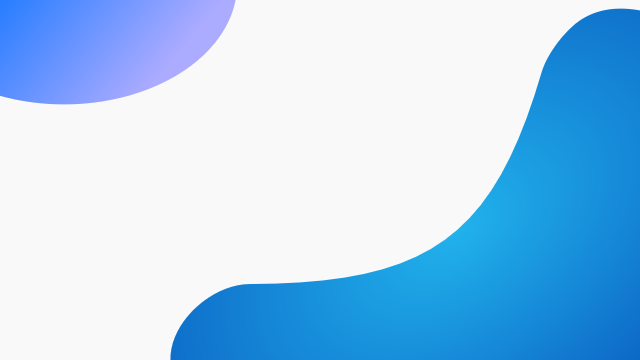
Give the GLSL for this background, as a Shadertoy shader.

```glsl
// Two smooth colour blobs on a near-white ground: a lavender ellipse at the
// upper left and a large blue wave at the lower right. The wave is bounded by
// joined cubic curves, walked in short segments to get a signed distance.
#define STEPS 20
#define PAPER vec3(0.977)
#define ELLIPSE_CENTER vec2(0.178, 1.046)
#define ELLIPSE_RADII vec2(0.481, 0.336)
#define ELLIPSE_BLUE vec3(0.15, 0.49, 1.0)
#define ELLIPSE_LAVENDER vec3(0.67, 0.67, 1.0)
#define GLOW_CENTER vec2(1.262, 0.363)
#define GLOW_RADII vec2(0.972, 0.602)
#define WAVE_LIGHT vec3(0.13, 0.70, 0.925)
#define WAVE_DARK vec3(0.05, 0.41, 0.78)

// First-order signed distance to an axis-aligned ellipse.
float ellipseDistance(vec2 q, vec2 radii) {
    float k = length(q / radii);
    return k * (k - 1.0) / max(length(q / (radii * radii)), 1e-4);
}

vec2 cubicPoint(vec2 a, vec2 b, vec2 c, vec2 d, float t) {
    float s = 1.0 - t;
    return s * s * s * a + 3.0 * s * s * t * b + 3.0 * s * t * t * c + t * t * t * d;
}

float segmentDistance(vec2 p, vec2 a, vec2 b) {
    vec2 ab = b - a;
    float h = clamp(dot(p - a, ab) / dot(ab, ab), 0.0, 1.0);
    return length(p - a - ab * h);
}

// Negative below the wave's outline, positive above it.
float waveDistance(vec2 p) {
    // Each run of four points, sharing its ends, is one cubic.
    vec2 k[13] = vec2[13](
        vec2(0.475, -0.019), vec2(0.457, 0.093), vec2(0.583, 0.211),
        vec2(0.694, 0.211), vec2(1.192, 0.213), vec2(1.370, 0.340),
        vec2(1.505, 0.801), vec2(1.521, 0.854), vec2(1.576, 0.924),
        vec2(1.620, 0.949), vec2(1.664, 0.975), vec2(1.722, 0.986),
        vec2(1.806, 0.965));
    float nearest = 10.0;
    float side = 1.0;
    vec2 a = k[0];
    for (int i = 0; i < 12; i += 3) {
        for (int j = 1; j <= STEPS; j++) {
            float t = float(j) / float(STEPS);
            vec2 b = cubicPoint(k[i], k[i + 1], k[i + 2], k[i + 3], t);
            nearest = min(nearest, segmentDistance(p, a, b));
            // A ray going straight up changes side at each crossing.
            if ((a.x > p.x) != (b.x > p.x)) {
                float crossing = mix(a.y, b.y, (p.x - a.x) / (b.x - a.x));
                if (crossing > p.y) side = -side;
            }
            a = b;
        }
    }
    return side * nearest;
}

void mainImage(out vec4 fragColor, in vec2 fragCoord) {
    vec2 p = fragCoord / iResolution.y;
    float pixel = 1.0 / iResolution.y;
    vec3 color = PAPER;

    // Ellipse with a diagonal gradient from the upper left corner.
    float along = dot(p - vec2(0.0, 1.0), vec2(0.77, -0.64)) / 0.475;
    vec3 ellipseColor = mix(ELLIPSE_BLUE, ELLIPSE_LAVENDER, clamp(along, 0.0, 1.0));
    float ellipse = ellipseDistance(p - ELLIPSE_CENTER, ELLIPSE_RADII);
    color = mix(color, ellipseColor, clamp(0.5 - ellipse / pixel, 0.0, 1.0));

    // Wave with a tilted elliptical glow.
    vec2 axis = normalize(vec2(0.82, 0.57));
    vec2 q = p - GLOW_CENTER;
    vec2 tilted = vec2(dot(q, axis), dot(q, vec2(-axis.y, axis.x)));
    float fade = clamp(length(tilted / GLOW_RADII), 0.0, 1.0);
    vec3 waveColor = mix(WAVE_LIGHT, WAVE_DARK, fade);
    color = mix(color, waveColor, clamp(0.5 - waveDistance(p) / pixel, 0.0, 1.0));

    fragColor = vec4(color, 1.0);
}
```
